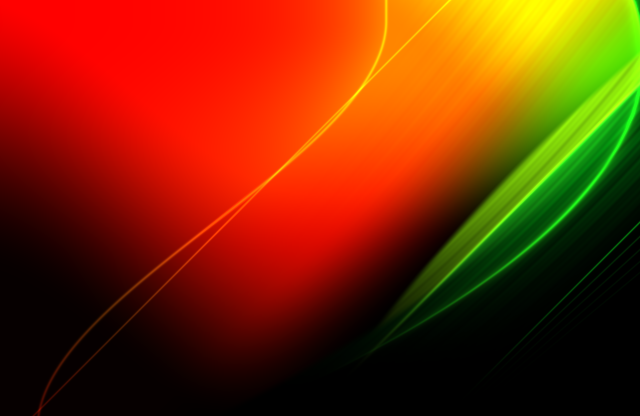
A Shadertoy shader for this background:

```glsl
float arcX(float y) {
    return 0.09 + 0.837 * smoothstep(-0.03, 0.95, y);
}

float hairline(float dist, float width) {
    float w = max(width, 0.9 / iResolution.y);
    return exp(-dist * dist / (w * w));
}

float edge(float dist, float softness) {
    return smoothstep(-softness, softness, dist);
}

// Fine brushed streaks running along the diagonal
float streaks(float s) {
    return 0.5 + 0.22 * sin(s * 95.0) + 0.16 * sin(s * 217.0 + 1.3) + 0.12 * sin(s * 391.0 + 4.0);
}

void mainImage(out vec4 fragColor, in vec2 fragCoord) {
    vec2 p = fragCoord / iResolution.xy * vec2(1.536, 1.0);
    float y = p.y;
    float s = p.x - y; // constant along rising diagonals

    // Red field, fading to the lower left and across the diagonal
    float horizon = mix(0.72, 0.24, smoothstep(-0.1, 0.75, p.x));
    float red = smoothstep(-0.36, 0.36, y - horizon);
    red *= 1.0 - smoothstep(0.34, 0.70, s);
    red += 0.025 * (1.0 - smoothstep(0.3, 0.6, s));

    // Orange glow beside the arc, turning yellow at the top right
    float slope = (arcX(y + 0.01) - arcX(y - 0.01)) / 0.02;
    float arcDist = (p.x - arcX(y)) / sqrt(1.0 + slope * slope);
    float glow = exp(6.0 * min(arcDist, 0.0));
    float orange = glow * (0.04 + 0.47 * smoothstep(0.38, 0.88, y));
    orange += 0.45 * smoothstep(1.88, 2.28, p.x + y);
    orange *= 1.0 + 0.10 * (streaks(s + 0.12 * y * y) - 0.5) * edge(arcDist - 0.1, 0.1);
    vec3 col = red * vec3(1.0, orange, 0.0);

    // Two crossing hairlines
    float lineFade = smoothstep(-0.1, 0.65, y);
    vec3 lineColor = mix(vec3(0.25, 0.01, 0.0), vec3(0.35, 0.32, 0.02), lineFade);
    col += lineColor * hairline(arcDist, 0.0035);
    col += lineColor * 0.85 * hairline((s - 0.08) * 0.707, 0.0024);

    // Lime haze above the ribbons
    float haze = smoothstep(0.36, 0.64, s) * smoothstep(0.42, 0.88, y);
    col += haze * vec3(0.28, 0.85, 0.01) * (1.0 - 0.55 * red);

    // Ribbon boundaries, measured along s
    float limeEdge = s - 0.645 - 0.3 * (y - 0.62) * (y - 0.62);
    float brightEdge = s - 0.738;
    float innerEdge = s - 0.795 + 0.9 * (y - 0.55) * (y - 0.55);
    float outerEdge = s - 0.872 + 1.3 * (y - 0.48) * (y - 0.48);
    float fade = smoothstep(0.05, 0.82, y);
    float grain = streaks(s + 0.3 * (y - 0.5) * (y - 0.5));

    // Ribbons layered from the lime edge to the dark green side
    vec3 lime = vec3(0.58, 0.95, 0.04) * fade * (0.85 + 0.25 * grain);
    vec3 emerald = vec3(0.12, 0.92, 0.12) * fade * (0.75 + 0.3 * grain);
    vec3 forest = vec3(0.01, 0.58, 0.06) * fade * (0.7 + 0.4 * grain);
    float shadow = 1.0 - smoothstep(0.78, 1.14, s);
    vec3 night = vec3(0.0, 0.36, 0.04) * smoothstep(0.1, 0.72, y) * shadow * (0.6 + 0.6 * grain);
    col = mix(col, lime, edge(limeEdge, 0.012));
    col = mix(col, emerald, edge(brightEdge, 0.006));
    col = mix(col, forest, edge(innerEdge, 0.022));
    col = mix(col, night, edge(outerEdge, 0.005));

    // Bright ribbon rims
    float rimFade = smoothstep(0.08, 0.5, y);
    col += vec3(0.28, 0.55, 0.05) * rimFade * hairline(brightEdge * 0.707, 0.004);
    col += vec3(0.08, 0.48, 0.05) * rimFade * hairline(outerEdge * 0.707, 0.004);
    col += vec3(0.05, 0.20, 0.02) * rimFade * hairline(outerEdge * 0.707, 0.014);

    // Faint parallel threads in the dark corner
    for (int i = 0; i < 5; i++) {
        float k = float(i);
        float thread = s - 1.07 - 0.033 * k - 0.05 * k * (y - 0.4);
        float strength = 0.42 / (1.0 + 1.6 * k) * smoothstep(0.02, 0.48, y);
        col += vec3(0.05, 1.0, 0.12) * strength * hairline(thread * 0.707, 0.002);
    }

    fragColor = vec4(clamp(col, 0.0, 1.0), 1.0);
}
```
